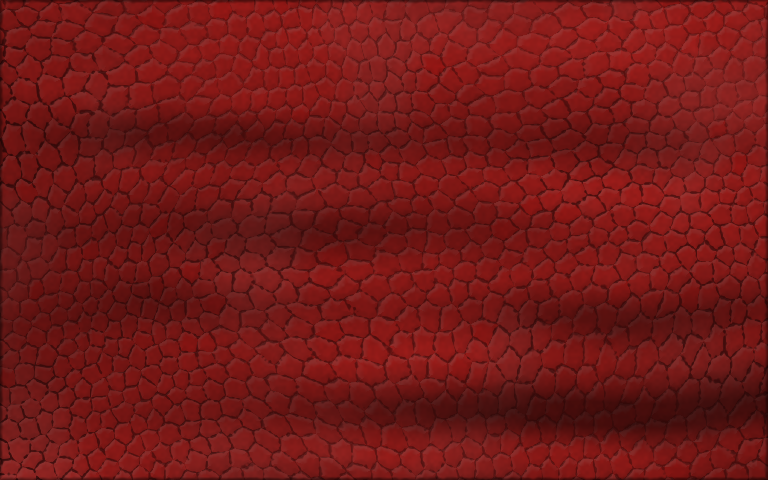
A Shadertoy shader for this texture:

```glsl
// Red pebbled leather: rounded scales, jagged dark creases and soft horizontal folds.

const float CELLS = 22.8;          // scales per canvas height
const float ROW_HEIGHT = 0.87;     // row spacing relative to column spacing
const float JITTER = 0.50;         // irregularity of the scales
const float GRID_ANGLE = 1.22;     // tilt of the rows of scales
const float GRID_BEND = 3.2;       // slow wandering of the rows, in scale units
const float CREASE_WIDTH = 0.080;  // in scale units
const float JAG_SIZE = 0.12;       // serration of the crease edges
const float JAG_FREQ = 165.0;
const float FOLD_HEIGHT = 0.050;
const vec3 SKIN = vec3(0.535, 0.096, 0.086);
const vec3 DUSTY = vec3(0.525, 0.190, 0.182);
const vec3 VIVID = vec3(0.57, 0.075, 0.065);
const vec3 CREASE = vec3(0.14, 0.022, 0.022);
const vec2 LIGHT_DIR = vec2(-0.5, 0.866);

// Each fold: centre x, centre y, half length, depth
const int FOLD_COUNT = 7;
const vec4 FOLDS[FOLD_COUNT] = vec4[](
    vec4(0.52, 0.71, 0.40, 0.26), vec4(1.20, 0.70, 0.40, 0.20),
    vec4(0.65, 0.51, 0.38, 0.23), vec4(1.32, 0.35, 0.42, 0.32),
    vec4(0.38, 0.36, 0.30, 0.22), vec4(1.00, 0.15, 0.50, 0.36),
    vec4(1.45, 0.15, 0.35, 0.20));

float hash(vec2 p) {
    return fract(sin(dot(p, vec2(127.1, 311.7))) * 43758.5);
}

float noise(vec2 p) {
    vec2 i = floor(p), f = fract(p);
    f = f * f * (3.0 - 2.0 * f);
    return mix(mix(hash(i), hash(i + vec2(1, 0)), f.x),
               mix(hash(i + vec2(0, 1)), hash(i + vec2(1, 1)), f.x), f.y);
}

float fbm(vec2 p) {
    float sum = 0.0, gain = 0.5;
    for (int i = 0; i < 4; i++) {
        sum += gain * noise(p);
        p = p * 2.03 + 17.3;
        gain *= 0.5;
    }
    return sum / 0.9375;
}

// Jittered seed of a scale on a staggered grid
vec2 scaleSeed(vec2 id) {
    vec2 jitter = vec2(hash(id), hash(id + 53.7)) - 0.5;
    float stagger = 0.5 * mod(id.y, 2.0) - 0.25;
    return (id + 0.5 + vec2(stagger, 0.0) + JITTER * jitter) * vec2(1.0, ROW_HEIGHT);
}

// Distance to the nearest crease; also gives the direction to it and the scale id
float creaseDistance(vec2 p, out vec2 edgeDir, out vec2 scaleId) {
    vec2 base = floor(p / vec2(1.0, ROW_HEIGHT));
    vec2 nearest = vec2(0.0);
    float best = 1e3;
    for (int k = 0; k < 25; k++) {
        vec2 id = base + vec2(k % 5 - 2, k / 5 - 2);
        vec2 r = scaleSeed(id) - p;
        if (dot(r, r) < best) { best = dot(r, r); nearest = r; scaleId = id; }
    }
    float dist = 1e3;
    edgeDir = vec2(0.0, 1.0);
    for (int k = 0; k < 25; k++) {
        vec2 r = scaleSeed(base + vec2(k % 5 - 2, k / 5 - 2)) - p;
        vec2 gap = r - nearest;
        if (dot(gap, gap) < 1e-4) continue;
        float d = dot(0.5 * (r + nearest), normalize(gap));
        if (d < dist) { dist = d; edgeDir = normalize(gap); }
    }
    return dist;
}

// Broad light and dark of the draped hide
float foldShade(vec2 uv) {
    float shade = 0.62 + 0.56 * fbm(uv * vec2(1.3, 4.5) + 4.1);
    shade += 0.10 * smoothstep(0.70, 0.95, uv.y);
    float sway = 0.05 * (noise(uv * vec2(3.0, 2.0) + 9.0) - 0.5);
    for (int i = 0; i < FOLD_COUNT; i++) {
        vec4 fold = FOLDS[i];
        float along = (uv.x - fold.x) / fold.z;
        float across = (uv.y - fold.y + sway) / FOLD_HEIGHT;
        float profile = exp(-across * across) - 0.40 * exp(-pow(across + 1.7, 2.0));
        shade -= fold.w * profile * exp(-along * along);
    }
    return clamp(shade, 0.50, 1.10);
}

void mainImage(out vec4 fragColor, in vec2 fragCoord) {
    vec2 uv = fragCoord / iResolution.y;
    vec2 size = vec2(iResolution.x / iResolution.y, 1.0);
    float pixel = CELLS / iResolution.y;

    // Scales on a tilted, bending grid with slightly wavering outlines
    float c = cos(GRID_ANGLE), s = sin(GRID_ANGLE);
    mat2 tilt = mat2(c, -s, s, c);
    vec2 bend = vec2(noise(uv * 2.2 + 3.0), noise(uv * 2.2 + 41.0)) - 0.5;
    vec2 warp = vec2(noise(uv * 50.0), noise(uv * 50.0 + 31.0)) - 0.5;
    vec2 edgeDir, scaleId;
    vec2 p = tilt * (uv * CELLS + GRID_BEND * bend + 0.16 * warp);
    float dist = creaseDistance(p, edgeDir, scaleId);
    edgeDir = edgeDir * tilt;
    float tooth = noise(uv * JAG_FREQ) - 0.45;
    float jagged = dist + JAG_SIZE * tooth;

    // Leather tint: per-scale variation, dusty patches, fine grain
    float tint = hash(scaleId + 7.7);
    vec3 color = mix(SKIN, DUSTY, 0.40 * smoothstep(0.42, 0.75, fbm(uv * 4.0 + 2.0)));
    color = mix(color, VIVID, 0.60 * smoothstep(0.94, 0.99, tint));
    color *= 0.97 + 0.06 * hash(scaleId + 3.1);
    color *= 0.96 + 0.08 * noise(uv * 130.0 + 5.0);

    // Bevelled rims lit from the upper left
    float rim = 1.0 - smoothstep(0.08, 0.30, dist + 0.10 * tooth);
    float facing = dot(edgeDir, LIGHT_DIR);
    color = mix(color, DUSTY * 1.04, 0.80 * rim * max(facing, 0.0));
    color *= 1.0 - 0.08 * rim * max(-facing, 0.0);

    // Folds, then creases that deepen towards the left and in patches
    color *= foldShade(uv);
    float crease = 1.0 - smoothstep(0.0, max(CREASE_WIDTH, 1.10 * pixel), jagged);
    float depth = 0.14 + 0.78 * fbm(uv * 2.5 + 11.0) + 0.20 * (0.5 - uv.x / size.x);
    depth -= 0.10 * smoothstep(0.65, 0.90, uv.y);
    color = mix(color, CREASE, crease * clamp(depth, 0.25, 0.80));

    // Worn dark edge of the sheet
    vec2 inset = min(uv, size - uv);
    float border = min(inset.x, inset.y) - 0.004 * noise(uv * 90.0);
    color *= mix(0.55, 1.0, smoothstep(-0.002, 0.006, border));

    fragColor = vec4(color, 1.0);
}
```
